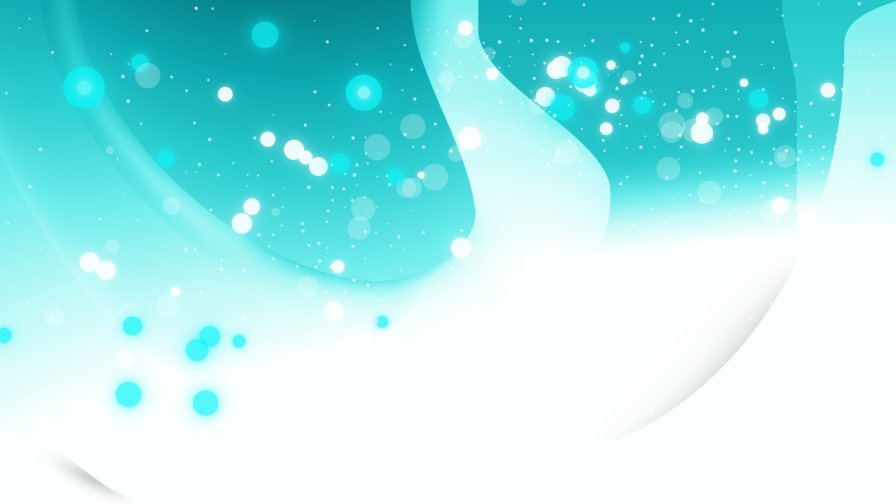
A Shadertoy shader for this background:

```glsl
const vec3 DEEP = vec3(0.02, 0.48, 0.52);
const vec3 TEAL = vec3(0.05, 0.66, 0.69);
const vec3 MID = vec3(0.18, 0.81, 0.82);
const vec3 LIGHT = vec3(0.44, 0.93, 0.93);
const vec3 PALE = vec3(0.76, 0.98, 0.97);
const vec3 WHITE = vec3(0.99, 1.0, 1.0);
const vec3 CYAN = vec3(0.05, 0.96, 0.97);
const float CURVE_POWER = 1.65;   // fullness of the sweeping arcs
const float DUST_CELLS = 42.0;    // dust cells per canvas height
const float DUST_SIZE = 0.0026;
const float SHADOW = 0.13;

float hash(float n) { return fract(sin(n * 12.9898) * 43758.547); }

float cover(float d) {
    float w = 0.8 / iResolution.y;
    return 1.0 - smoothstep(-w, w, d);
}

// Tone 0 is deep teal, tone 1 is white
vec3 ramp(float tone) {
    float t = clamp(tone, 0.0, 1.0) * 5.0;
    vec3 c = mix(DEEP, TEAL, clamp(t, 0.0, 1.0));
    c = mix(c, MID, clamp(t - 1.0, 0.0, 1.0));
    c = mix(c, LIGHT, clamp(t - 2.0, 0.0, 1.0));
    c = mix(c, PALE, clamp(t - 3.0, 0.0, 1.0));
    return mix(c, WHITE, clamp(t - 4.0, 0.0, 1.0));
}

// Approximate signed distance to a superellipse
float superellipse(vec2 p, vec2 radii, float n) {
    vec2 q = max(abs(p) / radii, 1e-4);
    vec2 slope = n * pow(q, vec2(n - 1.0)) / radii;
    return (pow(q.x, n) + pow(q.y, n) - 1.0) / max(length(slope), 0.3);
}

// Dark drop: long arc on the left, rounded corner on the right
float dropShape(vec2 p) {
    if (p.x < 0.741) return superellipse(p - vec2(0.741, 0.0), vec2(0.59, 0.558), CURVE_POWER);
    if (p.y < 0.417) return p.x - 0.815 - 0.13 * smoothstep(0.0, 0.45, p.y);
    return superellipse(p - vec2(0.741, 0.417), vec2(0.203, 0.141), 2.0);
}

void disc(inout vec3 col, vec2 p, vec2 centre, float r, vec3 tint, float alpha, float halo) {
    float d = length(p - centre) - r;
    col = mix(col, tint, alpha * cover(d));
    col = mix(col, tint, halo * exp(-max(d, 0.0) / (0.45 * r)));
}

// Bokeh spread around a segment
void scatter(inout vec3 col, vec2 p, vec2 a, vec2 b, vec2 spread, int count, float seed) {
    for (int i = 0; i < count; i++) {
        float k = seed + float(i) * 7.31;
        vec2 jitter = vec2(hash(k) + hash(k + 1.0), hash(k + 2.0) + hash(k + 3.0)) - 1.0;
        vec2 c = mix(a, b, (float(i) + 0.5) / float(count)) + jitter * spread;
        float r = mix(0.008, 0.027, hash(k + 4.0));
        float kind = hash(k + 5.0);
        if (kind < 0.18) disc(col, p, c, r, CYAN, 0.55, 0.35);
        else if (kind < 0.68) disc(col, p, c, r, WHITE, 0.25, 0.0);
        else disc(col, p, c, r * 0.85, WHITE, 0.9, 0.25);
    }
}

float dust(vec2 p) {
    vec2 cell = floor(p * DUST_CELLS);
    float k = dot(cell, vec2(1.37, 57.13));
    vec2 c = (cell + 0.2 + 0.6 * vec2(hash(k), hash(k + 0.7))) / DUST_CELLS;
    float right = exp(-12.0 * pow(p.y - 0.12 - 0.3 * (p.x - 0.8), 2.0)) * smoothstep(0.7, 0.9, p.x);
    float left = exp(-dot(p - vec2(0.66, 0.4), p - vec2(0.66, 0.4)) * 18.0);
    float present = step(hash(k + 1.9), 0.03 + 0.4 * max(right, left));
    return present * cover(length(p - c) - DUST_SIZE * (0.4 + hash(k + 2.6)));
}

void mainImage(out vec4 fragColor, in vec2 fragCoord) {
    vec2 p = fragCoord / iResolution.y;
    p.y = 1.0 - p.y;   // y now runs down from the top edge
    float drop = dropShape(p);

    // Left field with its outer arc and inner band
    float tone = 0.22 + 0.8 * p.y + 0.5 * p.x * p.y;
    float fade = 1.0 - smoothstep(0.3, 0.62, p.x);
    float outer = superellipse(p - vec2(0.9, 0.0), vec2(0.98, 1.03), CURVE_POWER);
    tone += fade * (0.1 * cover(outer) * exp(min(outer, 0.0) / 0.04) + 0.07 * cover(-outer));
    float band = superellipse(p - vec2(0.741, 0.0), vec2(0.66, 0.64), CURVE_POWER);
    tone += fade * cover(band) * (0.1 * exp(-pow((drop - 0.025) / 0.02, 2.0)) - 0.03);

    // Pale S ribbon
    float ribbonEdge = 0.949 + 0.262 * smoothstep(0.06, 0.38, p.y) - 2.2 * pow(max(p.y - 0.394, 0.0), 2.0);
    float ribbon = 0.62 + 0.75 * p.y;
    ribbon -= 0.13 * exp(-abs(ribbonEdge - p.x) / 0.07) * smoothstep(0.1, 0.25, p.y) * (1.0 - smoothstep(0.3, 0.55, p.y));
    tone = mix(tone, ribbon, smoothstep(0.78, 0.9, p.x));
    tone = min(tone, 1.0) - 0.33 * exp(-max(drop, 0.0) / 0.028) * smoothstep(0.36, 0.55, p.y) * smoothstep(0.3, 0.6, p.x);

    // Right field and its lighter strip
    float field = 0.22 + 0.45 * p.y + 0.6 * smoothstep(0.3, 0.55, p.y + 0.12 * (p.x - 1.2));
    field += 0.13 * cover(1.551 + 0.03 * smoothstep(0.0, 0.2, p.y) - p.x);
    tone = mix(tone, field, cover(ribbonEdge - p.x));

    // Far right panel
    float panel = superellipse(p - vec2(1.0, 0.1), vec2(0.675, 0.82), 2.0);
    if (p.y < 0.1) panel = p.x - 1.675 - 0.11 * pow(1.0 - p.y / 0.1, 3.0);
    float onPanel = cover(-panel) * step(1.0, p.x);
    tone = mix(tone, 0.6 + 0.85 * p.y, onPanel);

    // Dark drop
    float dropTone = 0.03 + 1.05 * p.y + 0.7 * pow(p.x - 0.6, 2.0);
    vec3 col = ramp(mix(tone, dropTone, cover(drop)));

    // Grey fold beside the panel
    float fold = smoothstep(1.15, 1.45, p.x) * smoothstep(0.48, 0.65, p.y);
    col -= SHADOW * fold * (1.0 - onPanel) * exp(min(panel, 0.0) / 0.028);

    // White curl in the lower left corner
    float curl = 0.88 + 0.11 * smoothstep(0.06, 0.28, p.x) + 3.0 * pow(max(0.04 - p.x, 0.0), 2.0);
    float onCurl = cover(curl - p.y) * (1.0 - smoothstep(0.24, 0.28, p.x));
    col = mix(col, WHITE, onCurl);
    vec2 s = p - vec2(0.185, 0.95);
    s = vec2(0.9 * s.x + 0.44 * s.y, 0.9 * s.y - 0.44 * s.x);
    col -= SHADOW * 1.4 * onCurl * exp(-dot(s * vec2(16.0, 55.0), s * vec2(16.0, 55.0)));

    // Bokeh clusters, then cyan orbs and dust
    scatter(col, p, vec2(0.95, 0.1), vec2(1.66, 0.34), vec2(0.16, 0.17), 46, 3.0);
    scatter(col, p, vec2(0.5, 0.4), vec2(0.92, 0.31), vec2(0.16, 0.2), 22, 41.0);
    scatter(col, p, vec2(0.06, 0.72), vec2(0.75, 0.7), vec2(0.2, 0.22), 22, 83.0);
    scatter(col, p, vec2(0.1, 0.3), vec2(0.5, 0.3), vec2(0.12, 0.3), 9, 127.0);
    for (int i = 0; i < 3; i++) {
        float k = float(i);
        vec2 c = vec2(0.167 + 0.555 * k - 0.06 * k * (k - 1.0), 0.174 + 0.025 * k * (1.4 - k));
        disc(col, p, c, 0.041 - 0.005 * k, CYAN, 0.75, 0.2);
        disc(col, p, c, 0.012, WHITE, 0.25 * k, 0.3);
    }
    col = mix(col, WHITE, 0.7 * dust(p));
    fragColor = vec4(clamp(col, 0.0, 1.0), 1.0);
}
```
